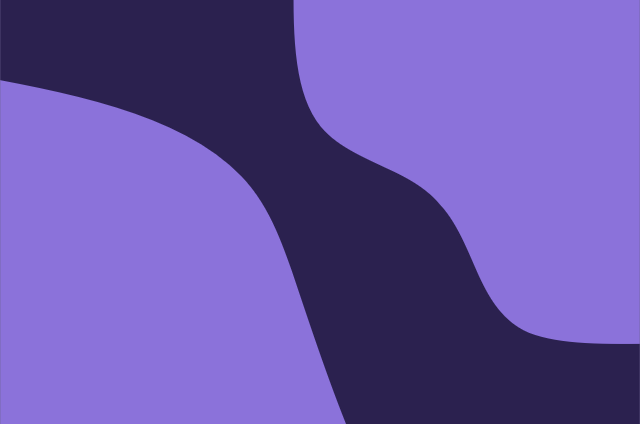
Write a WebGL 2 fragment shader that draws this background.

```glsl
#version 300 es
precision highp float;

uniform vec2 u_resolution;
out vec4 fragColor;

#define LILAC vec3(0.545, 0.447, 0.855)
#define INDIGO vec3(0.167, 0.129, 0.310)
#define RIM_COLOR vec3(0.42, 0.38, 0.55)
#define RIM_WIDTH 0.0018
#define RIM_STRENGTH 0.35
#define ASPECT 1.5
#define STEPS 14

// Chained cubic curves: each piece shares its end point with the next.
const vec2 HILL[10] = vec2[10](
  vec2(0.0, 0.811), vec2(0.215, 0.770), vec2(0.439, 0.717),
  vec2(0.566, 0.584), vec2(0.629, 0.518), vec2(0.658, 0.434),
  vec2(0.684, 0.361), vec2(0.723, 0.244), vec2(0.766, 0.113),
  vec2(0.811, 0.0));

const vec2 WAVE[19] = vec2[19](
  vec2(0.688, 1.0), vec2(0.688, 0.873), vec2(0.699, 0.766),
  vec2(0.752, 0.701), vec2(0.789, 0.656), vec2(0.848, 0.631),
  vec2(0.902, 0.605), vec2(0.953, 0.582), vec2(0.998, 0.557),
  vec2(1.029, 0.520), vec2(1.072, 0.475), vec2(1.096, 0.408),
  vec2(1.123, 0.348), vec2(1.145, 0.301), vec2(1.176, 0.242),
  vec2(1.240, 0.215), vec2(1.305, 0.190), vec2(1.391, 0.188),
  vec2(1.5, 0.189));

vec2 cubic(vec2 a, vec2 b, vec2 c, vec2 d, float t) {
  float s = 1.0 - t;
  return s * s * s * a + 3.0 * s * t * (s * b + t * c) + t * t * t * d;
}

// Keeps the signed distance of smaller size; positive on the left of travel.
float nearestSide(vec2 p, vec2 a, vec2 b, vec2 c, vec2 d, float nearest) {
  vec2 start = a;
  for (int i = 1; i <= STEPS; i++) {
    vec2 end = cubic(a, b, c, d, float(i) / float(STEPS));
    vec2 along = end - start;
    vec2 rel = p - start;
    float h = clamp(dot(rel, along) / dot(along, along), 0.0, 1.0);
    float dist = length(rel - along * h);
    float side = along.x * rel.y - along.y * rel.x;
    if (dist < abs(nearest)) nearest = side < 0.0 ? -dist : dist;
    start = end;
  }
  return nearest;
}

void main() {
  vec2 uv = gl_FragCoord.xy / u_resolution;
  vec2 p = uv * vec2(ASPECT, 1.0);
  float pixel = 1.0 / u_resolution.y;

  // Signed distances to both outlines
  float hill = 10.0;
  for (int i = 0; i < 9; i += 3)
    hill = nearestSide(p, HILL[i], HILL[i + 1], HILL[i + 2], HILL[i + 3], hill);
  float wave = 10.0;
  for (int i = 0; i < 18; i += 3)
    wave = nearestSide(p, WAVE[i], WAVE[i + 1], WAVE[i + 2], WAVE[i + 3], wave);

  // Lilac lies below the hill and above the wave
  float inside = max(-hill, wave);
  float cover = clamp(inside / pixel + 0.5, 0.0, 1.0);
  vec3 color = mix(INDIGO, LILAC, cover);

  // Faint rim along the left and right sides
  float toSide = min(p.x, ASPECT - p.x);
  float rim = 1.0 - smoothstep(RIM_WIDTH - 0.5 * pixel, RIM_WIDTH + 0.5 * pixel, toSide);
  color = mix(color, RIM_COLOR, RIM_STRENGTH * rim);

  fragColor = vec4(color, 1.0);
}
```
